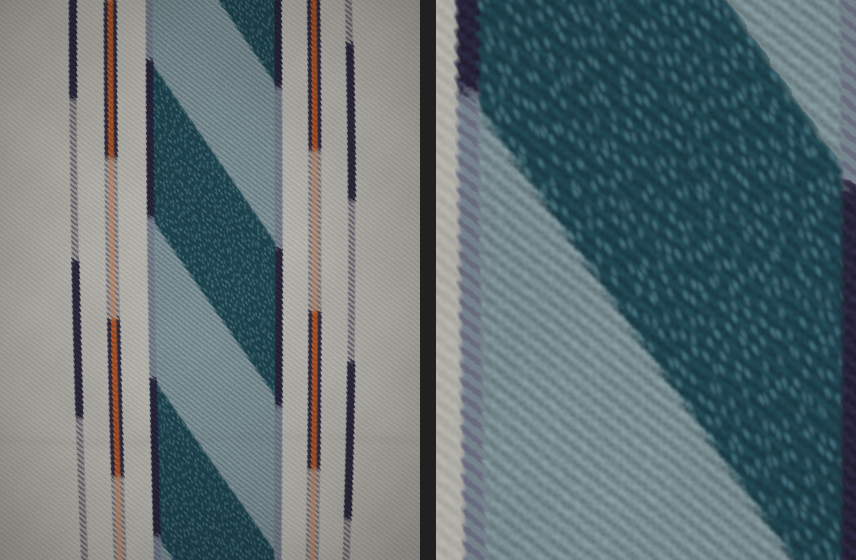
Left: the whole. Right: its middle third, enlarged.
Write a Shadertoy shader that draws this texture.

```glsl
// Woven wool blanket: a diagonal teal band between dashed purple and orange stripes on cream twill.

vec2 hash22(vec2 c) {
    return fract(sin(vec2(dot(c, vec2(127.1, 311.7)), dot(c, vec2(269.5, 183.3)))) * 43758.5);
}

// Distance to the nearest scattered point
float cellular(vec2 p) {
    vec2 cell = floor(p), f = p - cell;
    float nearest = 2.0;
    for (int j = -1; j <= 1; j++)
        for (int i = -1; i <= 1; i++) {
            vec2 o = vec2(i, j);
            nearest = min(nearest, length(o + hash22(cell + o) - f));
        }
    return nearest;
}

// Slow drift of the threads
float drift(vec2 p) {
    return sin(p.x * 11.0 + 2.0 * sin(p.y * 7.0)) + 0.6 * sin(p.y * 23.0 - p.x * 17.0)
         + 0.4 * sin(p.x * 41.0 + p.y * 37.0);
}

float stripe(float d, float halfWidth) {
    return 1.0 - smoothstep(halfWidth - 0.002, halfWidth + 0.002, abs(d));
}

// 1 in the dark half of each repeat, 0 in the pale half
float dyed(float y, float start) {
    float t = fract((y - start) / 0.569);
    return 1.0 - smoothstep(0.237, 0.259, abs(t - 0.25));
}

void mainImage(out vec4 fragColor, in vec2 fragCoord) {
    vec2 uv = fragCoord / iResolution.xy;
    vec2 p = vec2(uv.x * 0.75, 1.0 - uv.y);   // y runs down the cloth

    vec3 cream = vec3(0.70, 0.695, 0.67);
    vec3 paleBlue = vec3(0.48, 0.56, 0.58);
    vec3 teal = vec3(0.125, 0.275, 0.32);
    vec3 purple = vec3(0.155, 0.145, 0.235);
    vec3 orange = vec3(0.66, 0.33, 0.17);

    // Twill ridges and wool fibres
    float ridge = sin(6.2832 * (106.0 * p.y - 84.0 * p.x) + 0.7 * drift(p));
    float flecks = 1.0 - cellular(vec2(p.x * 150.0 - p.y * 45.0, p.y * 85.0));
    float fuzz = cellular(p * 260.0) - 0.5;
    float hatch = smoothstep(-0.5, 0.7, ridge + fuzz);

    // Serrated coordinates along dye borders
    float x = p.x + 0.0009 * ridge + 0.0012 * fuzz;
    float y = p.y + 0.003 * ridge + 0.004 * fuzz;
    float lean = p.y * p.y, bow = p.y * (1.0 - p.y);

    vec3 col = cream * (1.0 + 0.035 * ridge + 0.05 * fuzz);

    // Central band with slanting blocks
    float left = 0.267 + 0.0145 * lean;
    float right = 0.496 + 0.008 * bow;
    float inBand = smoothstep(left - 0.002, left + 0.002, x)
                 * (1.0 - smoothstep(right - 0.002, right + 0.002, x));
    float block = dyed(y - 1.47 * (x - left), 0.105);
    vec3 pale = paleBlue * (0.98 + 0.085 * ridge + 0.12 * fuzz);
    vec3 deep = teal * (0.96 + 0.09 * ridge + 0.16 * fuzz)
              + vec3(0.12, 0.13, 0.13) * smoothstep(0.55, 0.95, flecks);
    col = mix(col, mix(pale, deep, block), inBand);

    // Purple borders of the band, fading to dashes
    for (int i = 0; i < 2; i++) {
        float side = float(i);
        float dark = dyed(y, mix(0.104, 0.441, side));
        float edge = stripe(x - mix(left, right, side), 0.0066);
        vec3 faded = mix(paleBlue * 1.04, vec3(0.40, 0.40, 0.48), 0.35 + 0.5 * hatch);
        col = mix(col, mix(faded, purple * (1.0 + 0.3 * fuzz + 0.12 * ridge), dark), edge);
    }

    // Outer stripes: thin purple, then orange edged with purple, mirrored
    for (int i = 0; i < 2; i++) {
        float side = float(i);
        float thinX = mix(0.130 + 0.0215 * lean, 0.6224 + 0.032 * bow - 0.004 * p.y, side);
        float wideX = mix(0.197 + 0.018 * lean, 0.560 + 0.014 * bow - 0.002 * p.y, side);
        float thinDark = dyed(y, mix(0.462, 0.643, side));
        float wideDark = dyed(y, mix(0.567, 0.553, side));
        vec3 ink = purple * (1.0 + 0.3 * fuzz + 0.15 * ridge);
        float thin = stripe(x - thinX, mix(0.0062, 0.0070, thinDark));
        float wide = stripe(x - wideX, 0.0115);
        float core = stripe(x - wideX, 0.0052);
        col = mix(col, ink, thin * mix(0.12 + 0.45 * hatch, 0.96, thinDark));
        col = mix(col, ink, wide * mix(0.08 + 0.45 * hatch, 0.95, wideDark));
        vec3 faded = mix(cream, orange, 0.30 + 0.30 * hatch);
        col = mix(col, mix(faded, orange * (1.0 + 0.25 * fuzz + 0.1 * ridge), wideDark), core);
    }

    // Soft crease, uneven nap and light falloff to the corners
    float crease = (p.y - 0.785 - 0.006 * sin(p.x * 9.0)) / 0.008;
    col *= 1.0 - 0.025 * exp(-crease * crease);
    col *= 1.0 + 0.010 * drift(p * 1.7);
    vec2 c = 2.0 * uv - 1.0;
    col *= 1.0 - 0.15 * c.x * c.x - 0.13 * c.y * c.y;
    fragColor = vec4(clamp(col, 0.0, 1.0), 1.0);
}
```
